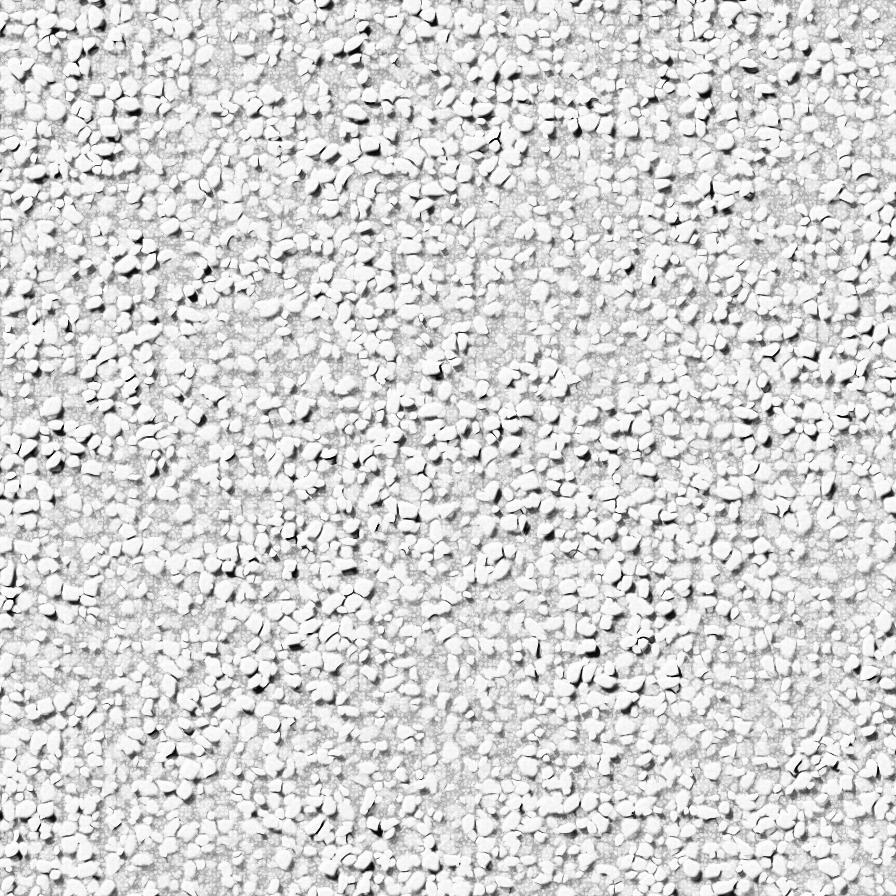
Write a WebGL 2 fragment shader that draws this texture map.

```glsl
#version 300 es
precision highp float;
// Pale pebbles strewn over light gray grit, lit from the upper left.
// Layers of cellular noise with squashed, rounded cells form a height field;
// short steps toward the light turn height differences into dark shadows.

uniform vec2 u_resolution;
out vec4 fragColor;

// Sizes, as cells across the canvas
const float PEBBLE_CELLS = 45.0;
const float CHIP_CELLS = 70.0;
const float GRIT_CELLS = 130.0;
const float SPECK_CELLS = 215.0;

// Shape
const vec2 RADIUS_RANGE = vec2(0.38, 0.64);   // in cells
const vec2 ASPECT_RANGE = vec2(1.0, 1.9);
const float MAIN_ANGLE = 0.5;
const float ANGLE_SPREAD = 2.6;
const float RIM_START = 0.40;
const float GAP_SHARPNESS = 1.5;
const float CHIP_HEIGHT = 0.64;

// Light and tones
const vec2 TO_LIGHT = vec2(-0.55, 0.83);
const int SHADOW_STEPS = 3;
const float SHADOW_STEP = 0.0031;
const float SHADOW_FADE = 32.0;
const float GROUND_TONE = 0.955;
const float STONE_TONE = 0.982;
const float SPECK_DEPTH = 0.18;
const float GRIT_DEPTH = 0.07;
const float SOFT_SHADE = 0.22;
const float DEEP_SHADE = 0.95;
const vec2 DEEP_RANGE = vec2(0.13, 0.72);

vec3 hash3(vec3 p) {
    p = fract(p * vec3(0.1031, 0.1030, 0.0973));
    p += dot(p, p.yxz + 33.33);
    return fract((p.xxy + p.yxx) * p.zyx);
}

mat2 rotation(float angle) {
    float c = cos(angle), s = sin(angle);
    return mat2(c, -s, s, c);
}

// Slow diagonal drift between exposed and buried areas, 0 to 1
float exposure(vec2 p) {
    float wave = sin(dot(p, vec2(-7.0, 13.0)) + 1.6 * sin(p.x * 9.0 + 1.0))
               + sin(dot(p, vec2(17.0, 8.0)) + 1.4 * sin(p.y * 12.0))
               + 0.9 * sin(dot(p, vec2(-23.0, 41.0)) + 2.0 * sin(p.x * 19.0));
    return smoothstep(-2.0, 1.4, wave);
}

// Relative distance from a stone centre: 1 at its rim
float stoneDistance(vec2 offset, vec3 shape) {
    float radius = mix(RADIUS_RANGE.x, RADIUS_RANGE.y, shape.x);
    float stretch = sqrt(mix(ASPECT_RANGE.x, ASPECT_RANGE.y, shape.y * shape.y));
    float angle = MAIN_ANGLE + (shape.z - 0.5) * ANGLE_SPREAD;
    vec2 q = rotation(angle) * offset / (radius * vec2(stretch, 1.0 / stretch));
    q += 0.12 * sin(q.yx * 2.7 + shape.zx * 40.0);
    vec2 q2 = q * q;
    return mix(length(q), sqrt(length(q2)), 0.40);
}

// Height of one layer: domed stones that never overlap
float stoneLayer(vec2 p, float cells, float seed) {
    p *= cells;
    vec2 home = floor(p);
    float nearest = 9.0, second = 9.0, top = 0.0;
    for (int y = -1; y <= 1; y++) {
        for (int x = -1; x <= 1; x++) {
            vec2 cell = home + vec2(x, y);
            vec3 place = hash3(vec3(cell, seed));
            vec3 shape = hash3(vec3(cell, seed + 17.0));
            float d = stoneDistance(p - cell - mix(vec2(0.12), vec2(0.88), place.xy), shape);
            if (d < nearest) {
                second = nearest;
                nearest = d;
                top = place.z;
            } else {
                second = min(second, d);
            }
        }
    }
    float rim = max(nearest, 1.0 - GAP_SHARPNESS * (second - nearest));
    return mix(0.24, 1.0, pow(top, 1.15)) * (1.0 - smoothstep(RIM_START, 1.0, rim));
}

float height(vec2 p, float exposed) {
    float pebbles = stoneLayer(p, PEBBLE_CELLS, 3.0) * mix(0.58, 1.0, exposed);
    float chips = stoneLayer(p, CHIP_CELLS, 41.0) * CHIP_HEIGHT * mix(0.8, 1.0, exposed);
    return max(pebbles, chips);
}

void main() {
    vec2 p = gl_FragCoord.xy / min(u_resolution.x, u_resolution.y);
    float exposed = exposure(p);
    float here = height(p, exposed);

    // Shadow from higher stones toward the light, and lit facing slopes
    float blocked = 0.0, facing = 0.0;
    for (int i = 1; i <= SHADOW_STEPS; i++) {
        float reach = float(i) * SHADOW_STEP;
        float there = height(p + TO_LIGHT * reach, exposed);
        blocked = max(blocked, there * (1.0 - reach * SHADOW_FADE) - here);
        if (i == 1) facing = max(here - there, 0.0);
    }

    // Gritty ground with dark pits, covered by smooth pale stones
    float grit = stoneLayer(p, GRIT_CELLS, 73.0);
    float speck = stoneLayer(p, SPECK_CELLS, 97.0);
    float pits = SPECK_DEPTH * pow(1.0 - speck, 3.0) + GRIT_DEPTH * (1.0 - grit);
    float ground = GROUND_TONE - pits;
    float stone = STONE_TONE - 0.12 * pits;
    float tone = mix(ground, stone, smoothstep(0.03, 0.42, here));
    tone += 0.10 * facing - SOFT_SHADE * blocked;
    tone *= 1.0 - DEEP_SHADE * smoothstep(DEEP_RANGE.x, DEEP_RANGE.y, blocked);

    fragColor = vec4(vec3(clamp(tone, 0.03, 0.99)), 1.0);
}
```
